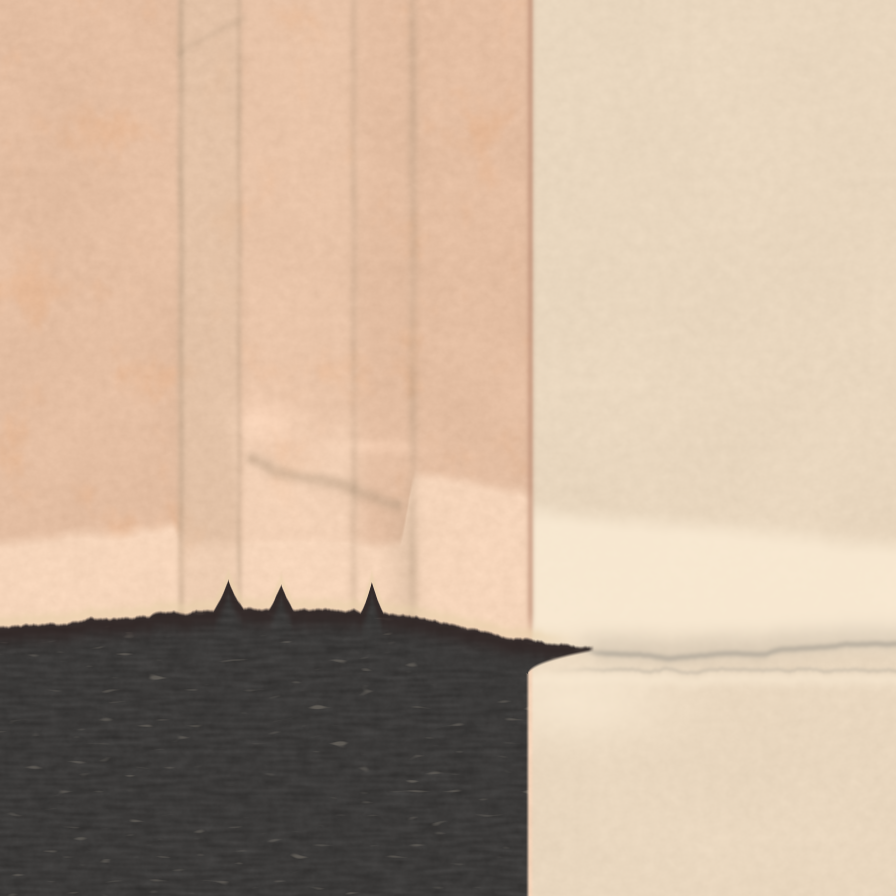
Give the GLSL for this texture, as a three.js fragment shader.

```glsl
// Torn, folded paper: a pink sheet beside a cream sheet, over dark woven cloth.
// Soft edge curves mask the regions; gradient noise gives the mottling, fibres
// and ragged tear, and soft line functions draw the creases.
varying vec2 vUv;

const vec3 PINK = vec3(0.893, 0.745, 0.635);
const vec3 PEACH = vec3(0.97, 0.845, 0.74);
const vec3 ORANGE = vec3(0.90, 0.69, 0.53);
const vec3 STRIP = vec3(0.885, 0.775, 0.67);
const vec3 SEAM = vec3(0.72, 0.55, 0.46);
const vec3 CREAM = vec3(0.912, 0.84, 0.745);
const vec3 CREAM_LIGHT = vec3(0.98, 0.92, 0.83);
const vec3 CLOTH = vec3(0.232, 0.226, 0.222);
const vec3 THREAD = vec3(0.43, 0.41, 0.38);
const vec3 TEAR_SHADOW = vec3(0.19, 0.145, 0.14);
const vec3 TEAR_RIM = vec3(0.91, 0.82, 0.67);
const vec3 CREASE = vec3(0.70, 0.60, 0.50);
const vec3 CREASE_GREY = vec3(0.73, 0.69, 0.63);
const float SHEET_EDGE = 0.594;
const float CLOTH_EDGE = 0.589;
const float TEAR_TIP = 0.66;
const float SOFT = 0.0025;

vec2 hashGradient(vec2 cell) {
  vec3 q = fract(cell.xyx * vec3(0.1031, 0.1030, 0.0973));
  q += dot(q, q.yzx + 33.33);
  return fract((q.xx + q.yz) * q.zy) * 2.0 - 1.0;
}

float gradientNoise(vec2 p) {
  vec2 i = floor(p), f = p - i, e = vec2(1.0, 0.0);
  vec2 u = f * f * f * (f * (f * 6.0 - 15.0) + 10.0);
  float a = dot(hashGradient(i), f);
  float b = dot(hashGradient(i + e), f - e);
  float c = dot(hashGradient(i + e.yx), f - e.yx);
  float d = dot(hashGradient(i + e.xx), f - e.xx);
  return mix(mix(a, b, u.x), mix(c, d, u.x), u.y);
}

float fbm(vec2 p) {
  float sum = 0.0, amp = 1.0;
  for (int i = 0; i < 4; i++) {
    sum += amp * gradientNoise(p);
    p = p * 2.03 + 17.3;
    amp *= 0.55;
  }
  return sum;
}

float line(float d, float width) { return exp(-d * d / (width * width)); }
float rise(float edge, float x, float soft) { return smoothstep(edge - soft, edge + soft, x); }
float spike(float x, float at, float width) { return pow(max(0.0, 1.0 - abs(x - at) / width), 1.3); }
float blob(vec2 p, vec2 at, vec2 size) { vec2 d = (p - at) / size; return exp(-dot(d, d)); }
float segment(vec2 p, vec2 a, vec2 b) {
  vec2 ab = b - a;
  return length(p - a - ab * clamp(dot(p - a, ab) / dot(ab, ab), 0.0, 1.0));
}

// Height of the torn edge, with its upward snags
float tearHeight(float x) {
  float h = 0.301 + 0.019 * smoothstep(0.0, 0.27, x) - 0.043 * smoothstep(0.36, 0.68, x);
  h += 0.032 * spike(x, 0.255, 0.017) + 0.026 * spike(x, 0.314, 0.014) + 0.035 * spike(x, 0.415, 0.013);
  return h + 0.005 * fbm(vec2(x * 45.0, 2.7));
}

vec3 pinkSheet(vec2 p, float mottle, float grain) {
  float warm = fbm(p * vec2(14.0, 11.0) + 5.0);
  float panel = rise(0.267, p.x, 0.012) * (1.0 - rise(0.40, p.x, 0.02));
  float strip = rise(0.2, p.x, 0.006) * (1.0 - rise(0.267, p.x, 0.006));
  vec3 col = mix(PINK + 0.025 * mottle, ORANGE, 0.42 * smoothstep(0.1, 0.7, warm));
  col = mix(mix(col, PEACH, 0.22 * panel), STRIP, 0.5 * strip);
  // Pale fold above the tear, higher in the middle panel
  float top = 0.392 + 0.1 * p.x * (1.0 - rise(0.2, p.x, 0.01));
  top = mix(top, 0.475 - 0.22 * (p.x - 0.46), rise(0.455, p.x, 0.01));
  float fold = 1.0 - rise(top, p.y + 0.012 * mottle, 0.011);
  float high = panel * (1.0 - rise(0.51, p.y + 0.04 * warm, 0.05));
  col = mix(col, PEACH + 0.02 * warm, min(fold * (1.0 - 0.45 * strip) + 0.65 * high, 0.9));
  col += 0.055 * blob(p, vec2(0.295, 0.53), vec2(0.035, 0.022));
  col += 0.045 * blob(p, vec2(0.42, 0.502), vec2(0.04, 0.009));
  // Vertical folds and slanting wrinkles
  float x = p.x + 0.002 * gradientNoise(vec2(p.y * 9.0, 4.0));
  float folds = 0.4 * line(x - 0.202, 0.0045) + 0.3 * line(x - 0.267, 0.004);
  folds += 0.25 * line(x - 0.395, 0.005) + 0.32 * line(x - 0.461, 0.006);
  folds *= 0.85 + 0.6 * gradientNoise(p * vec2(20.0, 12.0));
  folds += 0.22 * line(x - 0.452, 0.018) * (1.0 - smoothstep(0.38, 0.5, p.y));
  vec2 q = p + 0.012 * vec2(warm, mottle);
  folds += 0.4 * line(segment(q, vec2(0.28, 0.487), vec2(0.443, 0.438)), 0.008);
  folds += 0.18 * line(segment(q, vec2(0.2, 0.94), vec2(0.27, 0.98)), 0.005);
  return mix(col, CREASE, clamp(folds, 0.0, 0.8)) + 0.025 * grain;
}

vec3 creamSheet(vec2 p, float mottle, float grain) {
  float top = 0.432 - 0.1 * (p.x - SHEET_EDGE) + 0.008 * mottle;
  float fold = rise(0.285, p.y, 0.025) * (1.0 - rise(top, p.y, 0.017));
  float glow = 0.85 * fold + 0.7 * blob(p, vec2(0.64, 0.215), vec2(0.1, 0.045));
  vec3 col = mix(CREAM + 0.012 * mottle + 0.018 * grain, CREAM_LIGHT, min(glow, 1.0));
  // Creases running on from the tip of the tear
  float d = p.y - 0.274 + 0.007 * sin((p.x - 0.65) * 14.0) - 0.004 * fbm(vec2(p.x * 18.0, 8.0));
  float grey = 0.65 * line(d, 0.004) + 0.28 * line(d - 0.007, 0.018);
  col = mix(col, CREASE_GREY, min(grey, 1.0) * smoothstep(0.63, 0.68, p.x));
  float low = p.y - 0.252 - 0.005 * fbm(vec2(p.x * 24.0, 3.0));
  col = mix(col, CREASE_GREY, 0.45 * line(low, 0.003) * smoothstep(0.6, 0.7, p.x));
  return mix(col, CREAM_LIGHT, 0.5 * line(low + 0.01, 0.008));
}

void main() {
  vec2 p = vUv;
  float mottle = fbm(p * 8.0), grain = fbm(p * vec2(75.0, 85.0) + 9.0);
  // Paper sheets, seam and frayed rim
  vec3 col = mix(pinkSheet(p, mottle, grain), creamSheet(p, mottle, grain), rise(SHEET_EDGE, p.x, SOFT));
  col = mix(col, SEAM, 0.55 * line(p.x - SHEET_EDGE + 0.002, 0.004) * rise(0.3, p.y, 0.02));
  float above = p.y - tearHeight(p.x);
  col = mix(col, TEAR_RIM, 0.55 * line(above - 0.006, 0.007) * (1.0 - rise(0.62, p.x, 0.03)));
  // Woven cloth below the tear, narrowing to a point over the cream sheet
  float tip = sqrt(clamp((p.x - CLOTH_EDGE) / (TEAR_TIP - CLOTH_EDGE), 0.0, 1.0));
  float side = max(1.0 - rise(CLOTH_EDGE, p.x, SOFT), rise(mix(0.247, 0.274, tip), p.y, SOFT));
  float mask = (1.0 - rise(0.0, above, SOFT)) * side * (1.0 - rise(TEAR_TIP, p.x, 0.004));
  vec3 dark = CLOTH + 0.05 * gradientNoise(p * vec2(28.0, 190.0)) + 0.025 * grain;
  dark = mix(dark, THREAD, 0.7 * smoothstep(0.3, 0.62, gradientNoise(p * vec2(38.0, 150.0) + 40.0)));
  dark = mix(dark, TEAR_SHADOW, 0.75 * line(above + 0.006, 0.013));
  gl_FragColor = vec4(mix(col, dark, mask), 1.0);
}
```
